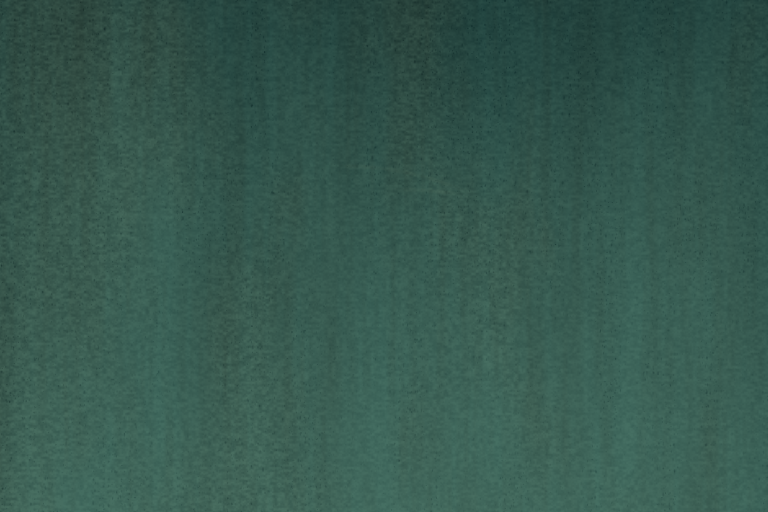
Give the GLSL for this texture, as a WebGL 2 fragment shader.

```glsl
#version 300 es
precision highp float;
// Weathered green painted wall: a light-to-dark vertical wash, layered
// vertical streaks with an olive tint, fine plaster grain, sparse dark
// pits and dashes, and a few faint pale scratches.

#define DARK vec3(0.130, 0.250, 0.230)
#define LIGHT vec3(0.255, 0.400, 0.352)
#define OLIVE vec3(0.022, -0.012, -0.022)
#define STREAK_AMOUNT 0.36
#define GRAIN_AMOUNT 0.58
#define GRAIN_SCALE 165.0
#define PIT_AMOUNT 0.38
#define SCRATCH_AMOUNT 0.16

uniform vec2 u_resolution;
out vec4 fragColor;

float hash(vec2 p) {
    vec3 q = fract(vec3(p.xyx) * 0.1031);
    q += dot(q, q.yzx + 33.33);
    return fract((q.x + q.y) * q.z);
}

float noise(vec2 p) {
    vec2 cell = floor(p), f = fract(p);
    vec2 w = f * f * (3.0 - 2.0 * f);
    float low = mix(hash(cell), hash(cell + vec2(1, 0)), w.x);
    float high = mix(hash(cell + vec2(0, 1)), hash(cell + vec2(1, 1)), w.x);
    return mix(low, high, w.y);
}

float fbm(vec2 p) {
    float sum = 0.0, gain = 0.5;
    for (int i = 0; i < 4; i++) {
        sum += gain * noise(p);
        p = p * 2.03 + 17.7;
        gain *= 0.5;
    }
    return sum / 0.9375;
}

// Soft elliptical patch, 1 at its centre.
float patchAt(vec2 p, vec2 centre, vec2 size) {
    vec2 d = (p - centre) / size;
    return exp(-dot(d, d));
}

// Signed vertical streaks, from broad bands to thin runs.
float streaks(vec2 p) {
    p.x += 0.006 * (noise(p * 7.0) - 0.5);
    float sum = 0.0, gain = 0.36;
    vec2 scale = vec2(8.0, 1.1);
    for (int i = 0; i < 4; i++) {
        sum += gain * (noise(p * scale + float(i) * 31.3) - 0.5);
        scale *= vec2(2.5, 1.9);
        gain *= 0.92;
    }
    return sum;
}

// One scattered pit or upright dash per grid cell, kept inside the cell.
float pits(vec2 p, vec2 grid, float density, float seed) {
    vec2 cell = floor(p * grid);
    vec2 key = cell + seed;
    vec2 centre = 0.3 + 0.4 * vec2(hash(key), hash(key + 41.7));
    vec2 size = vec2(0.14 + 0.08 * hash(key + 7.1), 0.10 + 0.14 * hash(key + 3.9));
    float d = length((fract(p * grid) - centre) / size);
    float keep = step(1.0 - density, hash(key + 89.3));
    return keep * (0.2 + 0.8 * hash(key + 11.2)) * (1.0 - smoothstep(0.2, 1.5, d));
}

// Pale curved scratch that starts at a point and sags to the right.
float scratch(vec2 p, vec2 start, float len, float slope, float bend) {
    float x = p.x - start.x;
    float d = abs(p.y - start.y - slope * x - bend * x * x);
    float ends = smoothstep(0.0, 0.03, x) * (1.0 - smoothstep(len - 0.05, len, x));
    return ends * (1.0 - smoothstep(0.001, 0.006, d)) * (0.4 + 0.6 * noise(p * 50.0));
}

void main() {
    vec2 p = gl_FragCoord.xy / u_resolution.y;
    float width = u_resolution.x / u_resolution.y;
    float across = p.x / width;

    // Broad wash of light
    float tone = 1.0 - 0.72 * pow(p.y, 1.1);
    tone -= 0.26 * patchAt(p, vec2(0.68 * width, 1.0), vec2(0.50, 0.28));
    tone -= 0.12 * patchAt(p, vec2(0.30 * width, 0.68), vec2(0.07, 0.30));
    tone += 0.16 * patchAt(p, vec2(0.20 * width, 0.66), vec2(0.17, 0.25));
    tone += 0.08 * patchAt(p, vec2(0.87 * width, 0.60), vec2(0.15, 0.25));
    tone -= 0.14 * smoothstep(0.93, 1.0, across);
    tone -= 0.12 * (1.0 - smoothstep(0.0, 0.05, across));
    tone += 0.16 * (fbm(p * vec2(3.5, 2.5) + 5.0) - 0.5);

    // Streaks, with the left side more worn
    float run = streaks(p);
    float wear = smoothstep(0.35, 0.7, fbm(p * vec2(6.0, 2.5) + 50.0) + 0.12 - 0.25 * across);
    tone += STREAK_AMOUNT * run;

    // Grain of the plaster, slightly wider than tall
    vec2 g = p * GRAIN_SCALE;
    float grain = noise(g * vec2(0.80, 1.20)) * 0.65 + noise(g * 1.9 + 9.0) * 0.35 - 0.5;
    tone += GRAIN_AMOUNT * grain * (0.75 + 0.4 * wear);

    // Dark pits, clustered along the streaks
    float cluster = smoothstep(0.35, 0.75, noise(p * vec2(26.0, 3.5) + 70.0));
    float marks = 0.0;
    for (int i = 0; i < 3; i++) {
        float k = float(i);
        marks += pits(p + k * 0.37, vec2(125.0 - 14.0 * k, 95.0 - 18.0 * k), 0.14 + 0.18 * cluster, k * 57.0);
    }
    tone -= PIT_AMOUNT * marks * (0.45 + 0.55 * max(wear, cluster));

    // Faint scratches and a pale run
    float pale = scratch(p, vec2(0.44 * width, 0.675), 0.26, 0.03, -0.9);
    pale += scratch(p, vec2(0.51 * width, 0.630), 0.15, 0.0, -0.5);
    pale += 0.5 * patchAt(p, vec2(0.43 * width, 0.58), vec2(0.008, 0.09));
    tone += SCRATCH_AMOUNT * pale;

    vec3 color = mix(DARK, LIGHT, clamp(tone, -0.35, 1.2));
    float warmth = 0.75 * wear * (0.35 + 0.65 * p.y) - 0.9 * run - 0.15;
    color += OLIVE * clamp(warmth + 0.3 * pale, -0.4, 1.0);
    fragColor = vec4(color, 1.0);
}
```
